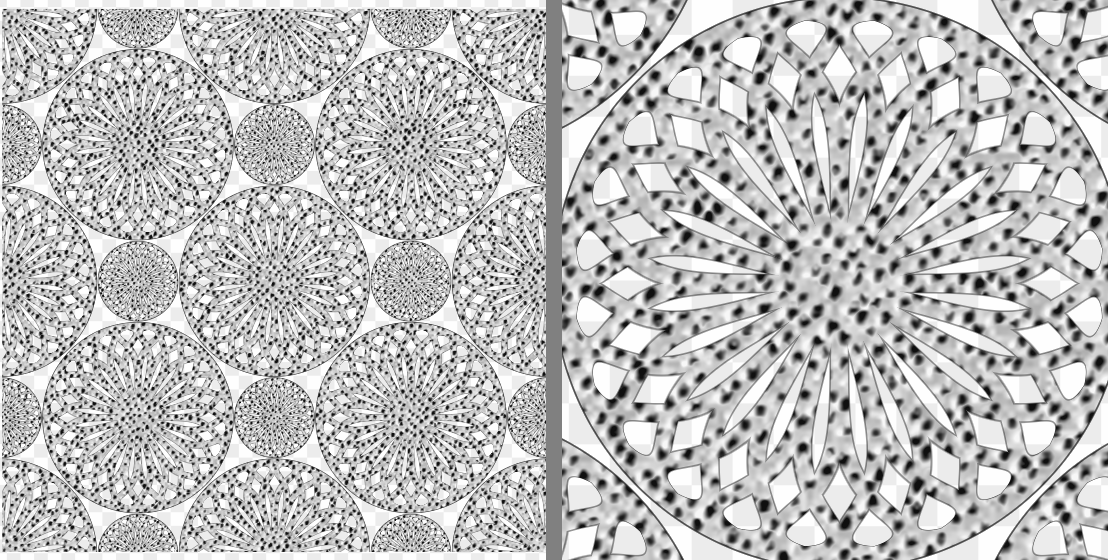
Left, the full canvas; right, a detail of the centre.
Reproduce this pattern procedurally as a Shadertoy shader.

```glsl
// Lace of large and small petal wheels in pitted grey relief over a pale checkerboard.

const float PI = 3.14159265;
// Layout, in canvas widths
const float CELL = 0.5;
const vec2 ORIGIN = vec2(0.5027, 0.5107);
const vec2 PANEL_MIN = vec2(0.004, 0.0147);
const vec2 PANEL_MAX = vec2(1.0, 1.0093);
const float LARGE_RADIUS = 0.1747;
const float SMALL_RADIUS = 0.0733;
const float CHECK = 0.025;
const float LINE = 0.0005;
// Wheel, in wheel radii
const float PETALS = 24.0;
const float RIB = 0.032;
const float PETAL_TIP = 0.957;
const float PETAL_SPREAD = 3.0;
const float PETAL_POWER = 5.5;
const float TIP_POWER = 6.0;
// Relief
const float PITS = 92.0;
const float SMALL_PITS = 140.0;
const float PIT_SLANT = 0.75;
const float GRAIN = 260.0;
const vec2 LIGHT_SHIFT = vec2(0.34, -0.30);
// Greys
const vec3 INK = vec3(0.10);
const vec3 CHECK_LIGHT = vec3(0.995);
const vec3 CHECK_DARK = vec3(0.925);
const float GROUND = 0.79;

vec2 hash22(vec2 p) {
    vec3 q = fract(p.xyx * vec3(0.1031, 0.1030, 0.0973));
    q += dot(q, q.yzx + 33.33);
    return fract((q.xx + q.yz) * q.zy);
}

float valueNoise(vec2 p) {
    vec2 i = floor(p), f = fract(p);
    f *= f * (3.0 - 2.0 * f);
    float low = mix(hash22(i).x, hash22(i + vec2(1, 0)).x, f.x);
    float high = mix(hash22(i + vec2(0, 1)).x, hash22(i + vec2(1, 1)).x, f.x);
    return mix(low, high, f.y);
}

// Depth of jittered pits of random size, one per unit cell
float pitDepth(vec2 p) {
    vec2 cell = floor(p);
    float depth = 0.0;
    for (int y = -1; y <= 1; y++)
    for (int x = -1; x <= 1; x++) {
        vec2 id = cell + vec2(x, y);
        vec2 rnd = hash22(id);
        float size = mix(0.32, 0.52, hash22(id + 71.0).x);
        float d = length(id + 0.5 + 0.5 * (rnd - 0.5) - p);
        depth = max(depth, (1.0 - smoothstep(0.1 * size, size, d)) * size / 0.52);
    }
    return depth;
}

// Embossed surface: dark slanted pits with a lit lip and fine grain
float relief(vec2 p, float density) {
    vec2 along = vec2(cos(PIT_SLANT), sin(PIT_SLANT));
    vec2 q = vec2(0.82 * dot(p, along), dot(p, vec2(-along.y, along.x))) * density + 40.0;
    float grain = valueNoise(p * GRAIN + 17.0) - 0.5;
    q += 0.25 * grain;
    float lip = pitDepth(q + LIGHT_SHIFT);
    return clamp(GROUND + 0.18 * lip + 0.22 * grain - 0.88 * pitDepth(q), 0.06, 0.97);
}

// Distance to a petal outline; u is the angle from its axis in petal steps
float petalOutline(float u, float r) {
    float gain = PETAL_SPREAD * PETAL_SPREAD * pow(r, 2.0 * PETAL_POWER);
    float closing = pow(r / PETAL_TIP, TIP_POWER);
    float width2 = gain * (1.0 - closing);
    float slope = gain / r * (2.0 * PETAL_POWER - (2.0 * PETAL_POWER + TIP_POWER) * closing);
    float across = (u + sqrt(max(width2, 0.0))) * PETALS / (2.0 * PI * r);
    return abs(u * u - width2) / max(length(vec2(across, slope)), 1e-4);
}

// Signed distance to the ribs of a wheel of radius 1
float wheelRibs(vec2 p) {
    float r = max(length(p), 0.01);
    float u = abs(fract(atan(p.y, p.x) * PETALS / (2.0 * PI) + 0.5) - 0.5);
    return min(petalOutline(u, r), petalOutline(1.0 - u, r)) - RIB;
}

// Offset from the nearest of two interleaved square lattices
vec2 nearestCentre(vec2 p, vec2 a, vec2 b) {
    vec2 qa = mod(p - a + 0.5 * CELL, CELL) - 0.5 * CELL;
    vec2 qb = mod(p - b + 0.5 * CELL, CELL) - 0.5 * CELL;
    return dot(qa, qa) < dot(qb, qb) ? qa : qb;
}

float fill(float d, float px) { return clamp(0.5 - d / px, 0.0, 1.0); }

void mainImage(out vec4 fragColor, in vec2 fragCoord) {
    float px = 1.0 / iResolution.x;
    vec2 uv = fragCoord * px;

    // Checkerboard
    vec2 wave = abs(mod(uv, 2.0 * CHECK) - CHECK) - 0.5 * CHECK;
    vec2 side = clamp(wave / px, -0.5, 0.5) * 2.0;
    vec3 color = mix(CHECK_DARK, CHECK_LIGHT, 0.5 + 0.5 * side.x * side.y);

    // Large wheels on the centred lattice, small ones in the gaps
    vec2 p = uv - ORIGIN;
    float h = 0.5 * CELL;
    vec2 large = nearestCentre(p, vec2(0), vec2(h));
    vec2 small = nearestCentre(p, vec2(h, 0), vec2(0, h));
    bool isSmall = length(small) - SMALL_RADIUS < length(large) - LARGE_RADIUS;
    vec2 q = isSmall ? small : large;
    float radius = isSmall ? SMALL_RADIUS : LARGE_RADIUS;

    // Ribs, their thin outline and the rim
    float rim = length(q) - radius;
    float ribs = max(wheelRibs(q / radius) * radius, rim);
    vec2 edge = max(PANEL_MIN - uv, uv - PANEL_MAX);
    float panel = fill(max(edge.x, edge.y), px);
    float surface = relief(uv, isSmall ? SMALL_PITS : PITS);
    color = mix(color, vec3(surface), fill(ribs, px) * panel);
    color = mix(color, INK, 0.45 * fill(abs(ribs) - LINE, px) * panel);
    color = mix(color, INK, 0.5 * fill(abs(rim) - LINE, px) * panel);

    fragColor = vec4(color, 1.0);
}
```
